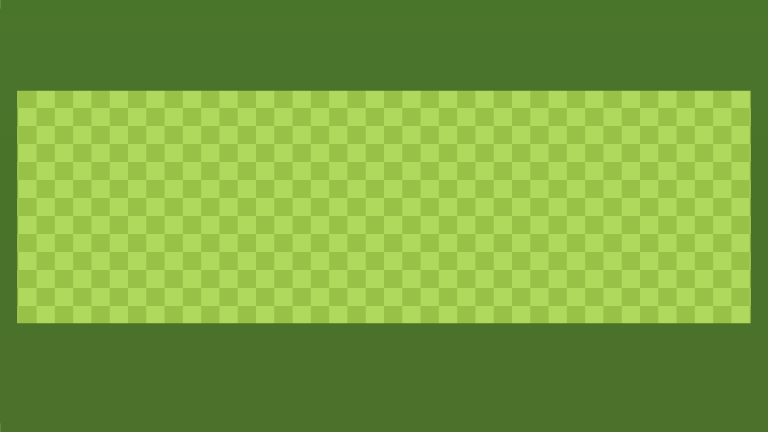
This pattern is drawn by a Shadertoy shader. Its source:

```glsl
// Draws a two-tone green checkerboard panel on a dark green field.
#define GRID vec2(42.0, 24.0)
#define PANEL_CENTER vec2(0.5, 0.52083)
#define PANEL_HALF vec2(0.47754, 0.26910)
#define FIELD_LOW vec3(0.295, 0.442, 0.163)
#define FIELD_HIGH vec3(0.288, 0.458, 0.168)
#define CELL_DARK vec3(0.592, 0.757, 0.278)
#define CELL_LIGHT vec3(0.682, 0.851, 0.365)
#define GLINT_SIZE vec2(0.001, 0.02)

// Signed square wave with edges softened over one pixel
float softWave(float cell, float pixel) {
    float edgeDistance = 0.5 - abs(fract(cell) - 0.5);
    float side = 1.0 - 2.0 * mod(floor(cell), 2.0);
    return side * clamp(edgeDistance / (0.5 * pixel), 0.0, 1.0);
}

// Coverage of an axis-aligned box, one pixel soft
float boxCoverage(vec2 offset, vec2 halfSize, vec2 pixel) {
    vec2 inside = clamp(0.5 + (halfSize - abs(offset)) / pixel, 0.0, 1.0);
    return inside.x * inside.y;
}

void mainImage(out vec4 fragColor, in vec2 fragCoord) {
    vec2 uv = fragCoord / iResolution.xy;
    vec2 pixel = 1.0 / iResolution.xy;

    // Field with a barely visible vertical gradient
    vec3 color = mix(FIELD_LOW, FIELD_HIGH, uv.y);

    // Faint glints at the two left corners
    vec2 corner = vec2(uv.x, min(uv.y, 1.0 - uv.y));
    color = mix(color, CELL_DARK, 0.4 * boxCoverage(corner, GLINT_SIZE, pixel));

    // Checkerboard: the product of two square waves
    vec2 cell = uv * GRID;
    vec2 cellPixel = pixel * GRID;
    float checker = softWave(cell.x, cellPixel.x) * softWave(cell.y, cellPixel.y);
    vec3 board = mix(CELL_DARK, CELL_LIGHT, 0.5 + 0.5 * checker);

    // Panel over the field
    color = mix(color, board, boxCoverage(uv - PANEL_CENTER, PANEL_HALF, pixel));
    fragColor = vec4(color, 1.0);
}
```
